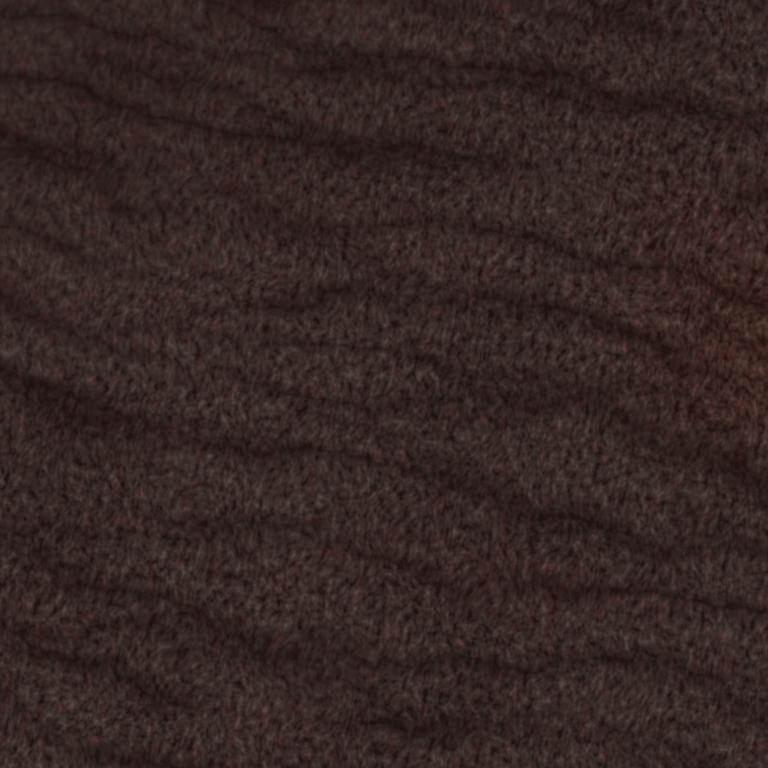
This texture is drawn by a three.js fragment shader. Its source:

```glsl
// Dark brown creased leather with a fine, upright, pebbled grain.
varying vec2 vUv;

vec2 gradientAt(vec2 cell) {
  float h = fract(sin(dot(cell, vec2(127.1, 311.7))) * 43758.55);
  return vec2(cos(6.2832 * h), sin(6.2832 * h));
}

// Gradient noise, about -0.7 to 0.7
float gradientNoise(vec2 p) {
  vec2 i = floor(p);
  vec2 f = p - i;
  vec2 u = f * f * f * (f * (f * 6.0 - 15.0) + 10.0);
  float a = dot(gradientAt(i), f);
  float b = dot(gradientAt(i + vec2(1.0, 0.0)), f - vec2(1.0, 0.0));
  float c = dot(gradientAt(i + vec2(0.0, 1.0)), f - vec2(0.0, 1.0));
  float d = dot(gradientAt(i + 1.0), f - 1.0);
  return mix(mix(a, b, u.x), mix(c, d, u.x), u.y);
}

// Wavering folds: x is the thin crease line, y the soft valley around it
vec2 folds(vec2 p, float rows, float seed) {
  float phase = p.y * rows + 0.9 * gradientNoise(p * vec2(2.6, 3.6) + seed);
  phase += 0.34 * gradientNoise(p * vec2(8.0, 10.0) + seed);
  phase += 0.12 * gradientNoise(p * vec2(34.0, 40.0) + seed);
  float dist = abs(fract(phase) - 0.5) / rows;
  float depth = smoothstep(-0.6, 0.2, gradientNoise(p * vec2(4.0, 8.0) + seed * 2.3));
  float line = exp(-pow(dist / 0.0036, 2.0));
  float valley = exp(-pow(dist / 0.017, 2.0));
  return depth * vec2(line, valley);
}

void main() {
  // Folds run across the hide and fall gently to the right
  vec2 p = vec2(vUv.x, vUv.y + 0.17 * vUv.x);
  vec2 mainFolds = folds(p, 9.5, 3.7);
  vec2 sideFolds = folds(p + vec2(0.0, 0.08 * vUv.x), 7.0, 19.3);
  float line = max(mainFolds.x, 0.8 * sideFolds.x);
  float valley = 1.0 - (1.0 - mainFolds.y) * (1.0 - 0.75 * sideFolds.y);

  // Upright grain, leaning right, softer toward the upper left
  float focus = smoothstep(-0.1, 0.75, 0.6 * vUv.x + 1.0 - vUv.y);
  vec2 g = vec2(vUv.x - 0.17 * vUv.y, vUv.y + 0.15 * vUv.x);
  g += 0.012 * vec2(gradientNoise(vUv * 13.0), gradientNoise(vUv * 13.0 + 31.0));
  float pebbles = gradientNoise(g * vec2(88.0, 56.0));
  float fine = gradientNoise(g * vec2(160.0, 112.0) + 8.0);
  float specks = gradientNoise(g * vec2(250.0, 200.0) + 23.0);
  float grain = mix(0.6, 1.0, focus) * pebbles;
  grain += mix(0.45, 0.95, focus) * fine + mix(0.1, 0.5, focus) * specks;
  grain += 0.4 * grain * abs(grain);

  // Light falls on the swells between folds
  float swell = gradientNoise(p * vec2(6.0, 11.0) + 50.0);
  float broad = gradientNoise(vUv * 2.2 + 12.0);
  float light = 0.57 + 0.16 * swell + 0.10 * broad - 0.27 * valley - 0.13 * line;
  light += grain * mix(0.52, 0.30, valley);
  light -= 0.07 * smoothstep(0.7, 1.0, vUv.y);
  vec3 color = mix(vec3(0.122, 0.075, 0.069), vec3(0.288, 0.234, 0.216), clamp(light, 0.0, 1.25));

  // Reddish flecks, and warm wear near the right edge
  float edgeWear = smoothstep(0.7, 1.05, vUv.x) * exp(-pow((vUv.y - 0.57) / 0.15, 2.0));
  float redness = 0.3 * smoothstep(0.0, 0.6, gradientNoise(p * vec2(4.0, 7.0) + 71.0));
  redness += 0.9 * smoothstep(0.0, 0.45, gradientNoise(g * vec2(62.0, 48.0) + 90.0));
  color *= mix(vec3(1.0), vec3(1.09, 0.93, 0.95), min(redness, 1.0));
  color *= mix(vec3(1.0), vec3(1.22, 1.06, 0.96), edgeWear);

  gl_FragColor = vec4(color, 1.0);
}
```
